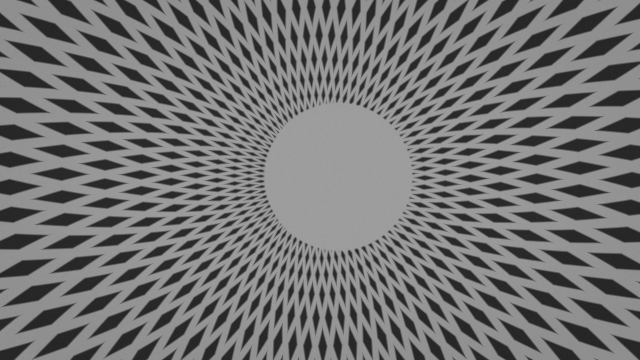
Write a WebGL 2 fragment shader that draws this pattern.

```glsl
#version 300 es
precision highp float;

uniform vec2 u_resolution;
out vec4 fragColor;

// Lengths are fractions of the canvas height.
const float TAU = 6.2831853;
const vec2 LATTICE_CENTER = vec2(0.891, 0.509);
const vec2 DISC_CENTER = vec2(0.940, 0.509);
const float DISC_RADIUS = 0.206;
const float SPOKES = 71.0;
const float SPOKE_PHASE = 0.38;
const float RING_RADIUS = 0.72;
const float RING_LOG_STEP = 0.183;
const float RING_SQUASH = 0.06;
const float FILL_INNER = 0.50;
const float FILL_OUTER = 0.58;
const float EDGE_SOFTNESS = 0.0036;
const float PAPER = 0.615;
const float INK = 0.165;
const float VIGNETTE = 0.09;
const float GRAIN = 0.012;

float hash(vec2 p) {
    vec3 q = fract(vec3(p.xyx) * 0.1031);
    q += dot(q, q.yzx + 33.33);
    return fract((q.x + q.y) * q.z);
}

float valueNoise(vec2 p) {
    vec2 cell = floor(p);
    vec2 f = fract(p);
    f = f * f * (3.0 - 2.0 * f);
    float low = mix(hash(cell), hash(cell + vec2(1.0, 0.0)), f.x);
    float high = mix(hash(cell + vec2(0.0, 1.0)), hash(cell + vec2(1.0)), f.x);
    return mix(low, high, f.y);
}

// Approximate signed distance to the nearest diamond of a log-polar lattice.
float diamondDistance(vec2 p) {
    float radius = max(length(p), 1e-4);
    float sine = p.y / radius;
    float ringRadius = radius * (1.0 + RING_SQUASH * sine * sine);
    float spoke = atan(p.y, p.x) * SPOKES / TAU - SPOKE_PHASE;
    float ring = log(ringRadius / RING_RADIUS) / RING_LOG_STEP;

    // Two opposed spiral families bound each diamond.
    vec2 spirals = vec2(spoke + 0.5 * ring, spoke - 0.5 * ring);
    vec2 offset = abs(fract(spirals + 0.5) - 0.5);
    float fill = mix(FILL_INNER, FILL_OUTER, smoothstep(0.17, 0.45, radius));
    float slope = length(vec2(SPOKES / TAU, 0.5 / RING_LOG_STEP)) / radius;
    return (max(offset.x, offset.y) - 0.5 * fill) / slope;
}

void main() {
    vec2 p = gl_FragCoord.xy / u_resolution.y;
    float softness = max(EDGE_SOFTNESS, 0.7 / u_resolution.y);

    // Dark diamonds, cleared inside the central disc.
    float diamond = diamondDistance(p - LATTICE_CENTER);
    float ink = 1.0 - smoothstep(-softness, softness, diamond);
    float disc = length(p - DISC_CENTER) - DISC_RADIUS;
    ink *= smoothstep(-softness, softness, disc);

    // Paper shading and soft grain.
    vec2 fromMiddle = gl_FragCoord.xy / u_resolution - 0.5;
    float shade = 1.0 - VIGNETTE * smoothstep(0.15, 0.65, length(fromMiddle));
    float tone = mix(PAPER, INK, ink) * shade;
    tone += GRAIN * (valueNoise(p * 220.0) - 0.5);
    fragColor = vec4(vec3(tone), 1.0);
}
```
